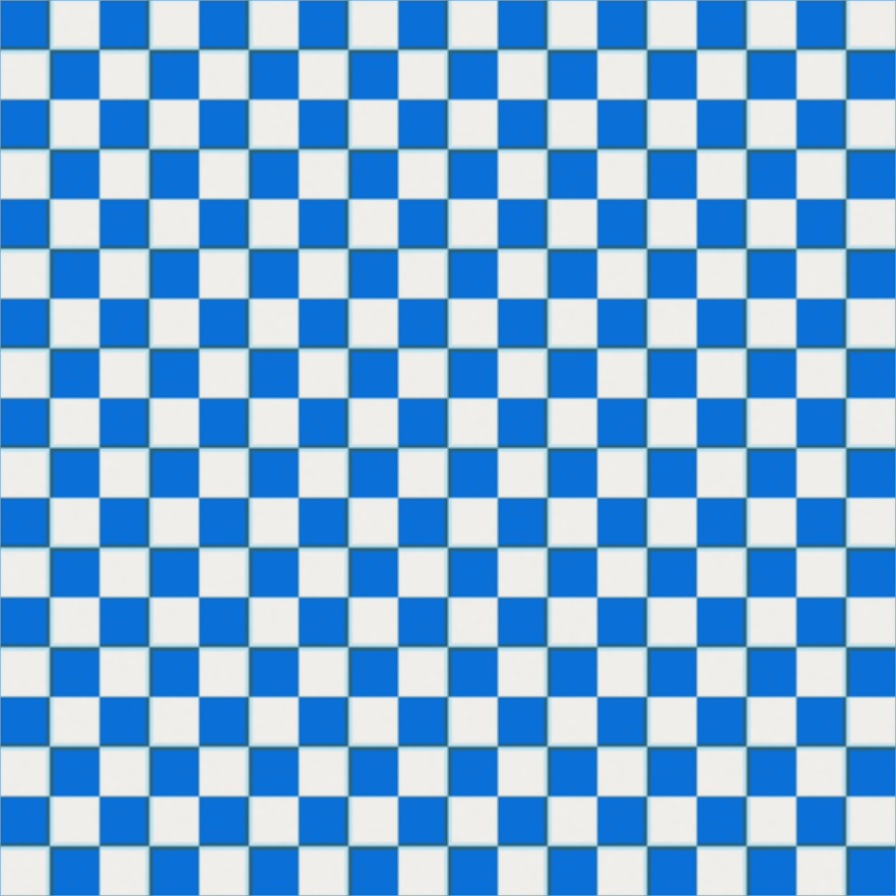
A WebGL 2 fragment shader for this pattern:

```glsl
#version 300 es
precision highp float;

uniform vec2 u_resolution;
out vec4 fragColor;

vec2 hashGradient(vec2 cell) {
    vec2 h = vec2(dot(cell, vec2(127.1, 311.7)), dot(cell, vec2(269.5, 183.3)));
    return fract(sin(h) * 43758.5) * 2.0 - 1.0;
}

float gradientNoise(vec2 p) {
    vec2 i = floor(p), f = fract(p);
    vec2 w = f * f * f * (f * (f * 6.0 - 15.0) + 10.0);
    float a = dot(hashGradient(i), f);
    float b = dot(hashGradient(i + vec2(1, 0)), f - vec2(1, 0));
    float c = dot(hashGradient(i + vec2(0, 1)), f - vec2(0, 1));
    float d = dot(hashGradient(i + 1.0), f - 1.0);
    return mix(mix(a, b, w.x), mix(c, d, w.x), w.y);
}

// 0 on white squares, 1 on blue squares
float checker(vec2 p, vec2 soft) {
    vec2 wave = abs(mod(p - 0.5, 2.0) - 1.0) - 0.5;
    vec2 side = clamp(wave / soft, -1.0, 1.0);
    return 0.5 - 0.5 * side.x * side.y;
}

// Strong fringe along odd grid lines, faint fringe along even ones
float seamFringe(vec2 p) {
    vec2 toOdd = abs(mod(p, 2.0) - 1.0);
    vec2 strong = 1.0 - smoothstep(0.02, 0.12, toOdd);
    vec2 faint = 0.3 * (1.0 - smoothstep(0.0, 0.08, 1.0 - toOdd));
    vec2 fringe = max(strong, faint);
    return max(fringe.x, fringe.y);
}

void main() {
    vec2 p = gl_FragCoord.xy / u_resolution * 18.0;
    vec2 soft = max(vec2(0.03), 18.0 / u_resolution);
    float seam = seamFringe(p);
    float mottle = gradientNoise(p * 5.0) + 0.5 * gradientNoise(p * 11.0 + 7.0);

    // Pale cyan fringe on white, dark teal fringe on blue
    vec3 white = mix(vec3(0.937, 0.933, 0.92), vec3(0.71, 0.87, 0.925), seam);
    vec3 blue = mix(vec3(0.04, 0.438, 0.845), vec3(0.16, 0.38, 0.48), seam);

    // Slight uneven tint within the squares
    white += mottle * vec3(0.012, 0.008, 0.012);
    blue += mottle * vec3(-0.012, 0.006, 0.025);

    fragColor = vec4(mix(white, blue, checker(p, soft)), 1.0);
}
```
